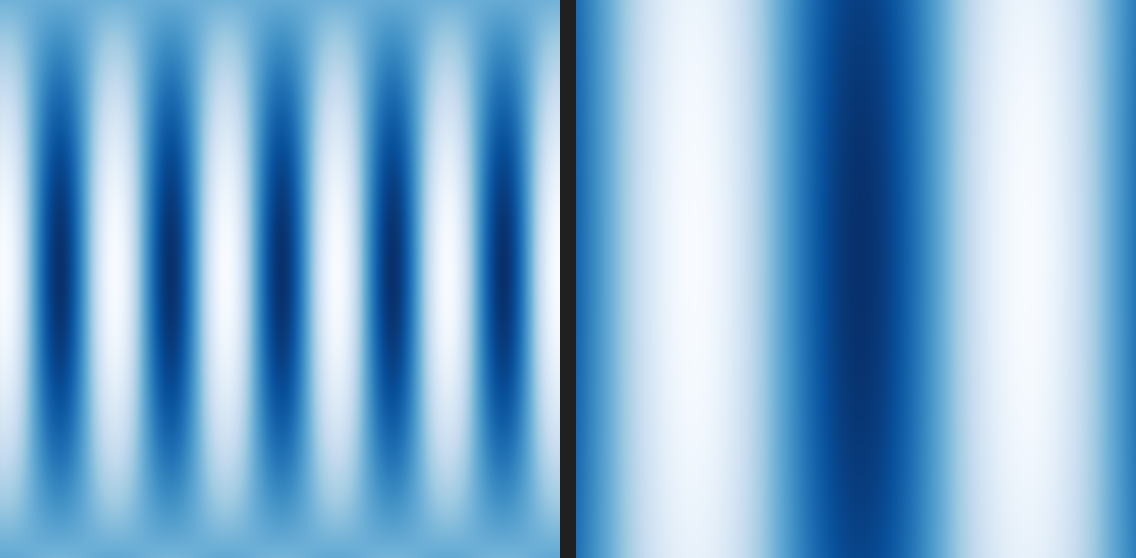
Left, the full canvas; right, a detail of the centre.
A Shadertoy shader for this pattern:

```glsl
// A standing wave: upright cosine bands under a half-cosine envelope that fades
// towards the top and bottom edges. The wave height is mapped through a
// nine-stop ramp from near white to navy, interpolated linearly.

#define WAVE_PERIOD 0.198       // band spacing, share of the width
#define TROUGH_X 0.5026         // centre of the middle dark band
#define ENVELOPE_PERIOD 1.984   // full vertical wave, share of the height
#define ENVELOPE_Y 0.514        // height of the strongest contrast
#define AMPLITUDE 0.5           // swing around the middle tone
#define STOPS 9

const float TAU = 6.28319;

// Sequential blue ramp, 0 = lightest, 1 = darkest
vec3 blueRamp(float t) {
    vec3 stops[STOPS] = vec3[STOPS](
        vec3(0.969, 0.984, 1.000),
        vec3(0.871, 0.922, 0.969),
        vec3(0.776, 0.859, 0.937),
        vec3(0.620, 0.792, 0.882),
        vec3(0.420, 0.682, 0.839),
        vec3(0.259, 0.573, 0.776),
        vec3(0.129, 0.443, 0.710),
        vec3(0.031, 0.318, 0.612),
        vec3(0.031, 0.188, 0.420));
    float position = clamp(t, 0.0, 1.0) * float(STOPS - 1);
    int lower = min(int(position), STOPS - 2);
    return mix(stops[lower], stops[lower + 1], position - float(lower));
}

// Product of a horizontal and a vertical cosine, in -1..1
float standingWave(vec2 uv) {
    float bands = cos(TAU * (uv.x - TROUGH_X) / WAVE_PERIOD);
    float envelope = cos(TAU * (uv.y - ENVELOPE_Y) / ENVELOPE_PERIOD);
    return bands * envelope;
}

void mainImage(out vec4 fragColor, in vec2 fragCoord) {
    vec2 uv = fragCoord / iResolution.xy;
    float tone = 0.5 + AMPLITUDE * standingWave(uv);
    fragColor = vec4(blueRamp(tone), 1.0);
}
```
